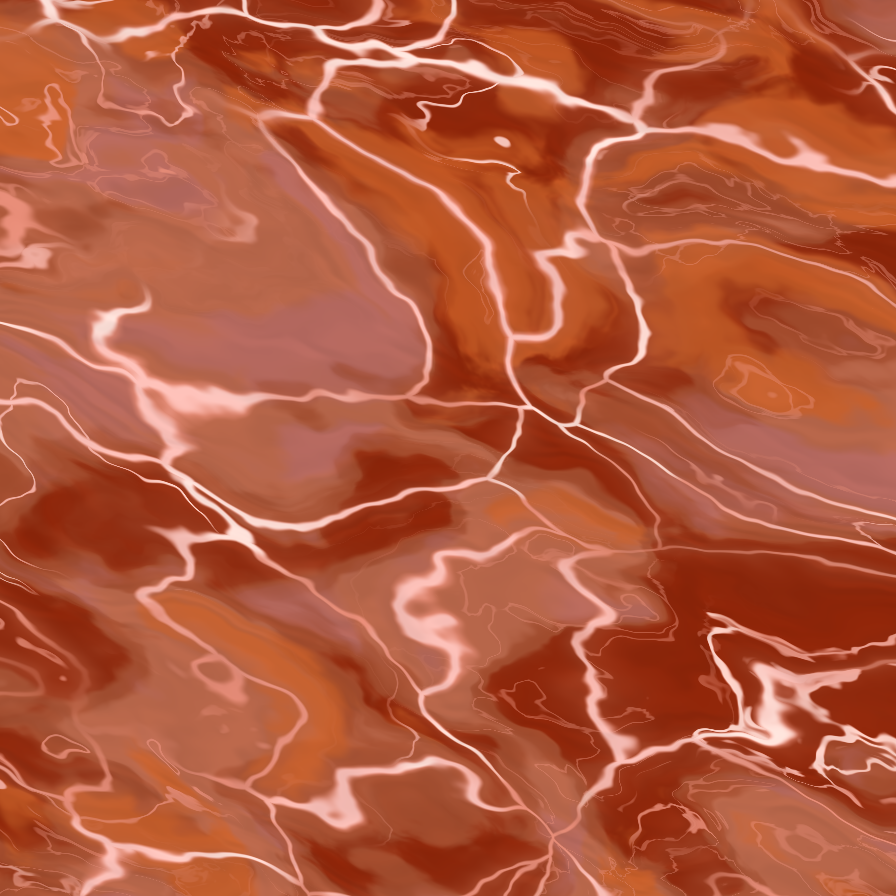
Give the GLSL for this texture, as a WebGL 1 fragment shader.

```glsl
precision highp float;
uniform vec2 u_resolution;

#define CELLS vec2(3.8, 6.6)  // cells across and up
#define TILT 0.27             // fall of the veins to the right
#define WARP 1.9              // bending of the cells
#define VEIN_WIDTH 0.045
#define LOOP_WIDTH 0.022
#define STREAKS 0.22
#define GLINT 0.8

const vec3 DEEP = vec3(0.55, 0.14, 0.03);
const vec3 BROWN = vec3(0.63, 0.29, 0.17);
const vec3 TAN = vec3(0.72, 0.40, 0.29);
const vec3 OCHRE = vec3(0.79, 0.37, 0.15);
const vec3 PINK = vec3(0.89, 0.54, 0.46);
const vec3 PALE = vec3(0.97, 0.74, 0.71);
const vec3 WHITE = vec3(1.0, 0.92, 0.89);
const vec3 MAUVE = vec3(0.70, 0.42, 0.46);

vec2 hash2(vec2 p) {
  vec3 h = fract(p.xyx * vec3(0.1031, 0.1030, 0.0973));
  h += dot(h, h.yzx + 33.33);
  return fract((h.xx + h.yz) * h.zy);
}

float noise(vec2 p) {
  vec2 i = floor(p), f = fract(p);
  f = f * f * f * (f * (f * 6.0 - 15.0) + 10.0);
  float low = mix(hash2(i).x, hash2(i + vec2(1.0, 0.0)).x, f.x);
  float high = mix(hash2(i + vec2(0.0, 1.0)).x, hash2(i + 1.0).x, f.x);
  return mix(low, high, f.y);
}

float fbm(vec2 p) {
  float sum = 0.0, amp = 0.58;
  for (int i = 0; i < 5; i++) {
    sum += amp * noise(p);
    p = mat2(1.6, 1.2, -1.2, 1.6) * p + 17.3;
    amp *= 0.43;
  }
  return sum;
}

vec2 fbm2(vec2 p) {
  return vec2(fbm(p + 41.7), fbm(p + 93.1)) - 0.5;
}

// Distance to the nearest border between scattered cells
float cellBorder(vec2 p) {
  vec2 base = floor(p), f = fract(p), nearest = vec2(0.0);
  float best = 9.0, border = 9.0;
  for (int y = -1; y <= 1; y++)
    for (int x = -1; x <= 1; x++) {
      vec2 g = vec2(float(x), float(y));
      vec2 r = g + hash2(base + g + 60.0) - f;
      float d = dot(r, r);
      if (d < best) { best = d; nearest = r; }
    }
  for (int y = -2; y <= 2; y++)
    for (int x = -2; x <= 2; x++) {
      vec2 g = vec2(float(x), float(y));
      vec2 r = g + hash2(base + g + 60.0) - f;
      vec2 gap = r - nearest;
      if (dot(gap, gap) > 0.0001)
        border = min(border, dot(0.5 * (r + nearest), normalize(gap)));
    }
  return border;
}

float line(float d, float width) {
  return 1.0 - smoothstep(width * 0.25, width * 1.3, d);
}

void main() {
  vec2 uv = gl_FragCoord.xy / min(u_resolution.x, u_resolution.y);
  vec2 p = vec2(uv.x, uv.y + TILT * uv.x) * CELLS + 5.0;
  vec2 bend = fbm2(p * 0.8);
  vec2 q = p + WARP * bend;

  // Cloudy stone with folded layers and fine streaks
  float cloud = fbm(q * 0.85 + 1.6 * bend.yx + 9.0);
  float streak = fbm(q * vec2(1.7, 4.2) + 3.0 * bend + 27.0);
  float fold = abs(fract(cloud * 7.0 + streak) - 0.5) * 2.0;
  float tone = cloud + STREAKS * (streak - 0.5) + 0.04 * (fold - 0.5);
  vec3 color = mix(DEEP, BROWN, smoothstep(0.37, 0.49, tone));
  color = mix(color, TAN, smoothstep(0.51, 0.64, tone));

  // Warm and violet stains
  float stain = fbm(q * 1.5 + 71.0);
  color = mix(color, OCHRE, 0.8 * smoothstep(0.57, 0.70, stain));
  color = mix(color, MAUVE, 0.5 * smoothstep(0.40, 0.28, stain) * smoothstep(0.45, 0.6, tone));

  // Main veins along the cell borders, thin loops along noise levels
  float swell = noise(q * 1.4 + 13.0);
  float border = cellBorder(q);
  float vein = line(border, VEIN_WIDTH * mix(0.4, 1.7, swell * swell));
  vein *= smoothstep(0.12, 0.42, noise(p * 0.9 + 55.0));
  float level = fbm(q * 1.15 + 2.0 * bend + 37.0);
  float loop = line(abs(level - 0.57), LOOP_WIDTH * mix(0.4, 1.3, swell));
  loop *= smoothstep(0.32, 0.62, noise(p * 1.1 + 81.0));
  float thread = line(abs(streak - 0.53), 0.018) * smoothstep(0.4, 0.7, noise(q * 0.9 + 19.0));

  float halo = exp(-border * 9.0) * 0.45;
  color = mix(color, TAN, halo);
  color = mix(color, PINK, 0.45 * thread);
  color = mix(color, PINK, max(vein, 0.85 * loop));
  float core = max(vein * line(border, VEIN_WIDTH * 0.75), 0.7 * loop * loop);
  color = mix(color, PALE, core * smoothstep(0.2, 0.6, swell + 0.4 * (streak - 0.5)));

  // Bright glints on the widest veins
  float glint = smoothstep(0.55, 0.85, noise(q * 2.3 + 7.0)) * core;
  color = mix(color, WHITE, GLINT * glint);
  color *= 0.96 + 0.08 * noise(q * vec2(6.0, 15.0));
  gl_FragColor = vec4(color, 1.0);
}
```
